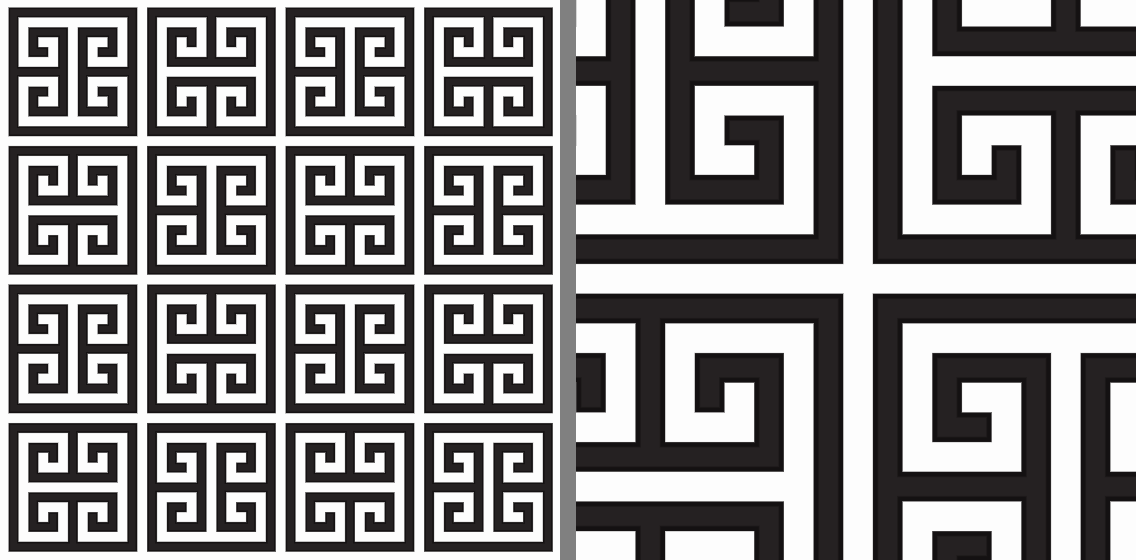
Left, the full canvas; right, a detail of the centre.
Reproduce this pattern procedurally as a Shadertoy shader.

```glsl
const float UNITS_PER_CANVAS = 56.6; // one unit is one line width
const float TILE_PITCH = 14.0;
const float FRAME_RADIUS = 6.0;
const float HALF_LINE = 0.5;

const vec3 PAPER = vec3(0.992);
const vec3 INK = vec3(0.146, 0.130, 0.133);
const vec3 INK_RIM = vec3(0.080, 0.068, 0.070);

float chebyshevLength(vec2 p) {
    p = abs(p);
    return max(p.x, p.y);
}

// Square-capped bar along an axis-aligned segment
float barDistance(vec2 p, vec2 a, vec2 b, float halfWidth) {
    vec2 nearest = clamp(p, min(a, b), max(a, b));
    return chebyshevLength(p - nearest) - halfWidth;
}

// One quarter of the key, running from the frame into its hook
float keyDistance(vec2 p, float halfWidth) {
    vec2 path[6] = vec2[6](vec2(6, 0), vec2(1, 0), vec2(1, 4),
                           vec2(4, 4), vec2(4, 2), vec2(3, 2));
    float d = 1e3;
    for (int i = 0; i < 5; i++) {
        d = min(d, barDistance(p, path[i], path[i + 1], halfWidth));
    }
    return d;
}

// Square frame holding four mirrored keys
float tileDistance(vec2 p, float halfWidth) {
    float frame = abs(chebyshevLength(p) - FRAME_RADIUS) - halfWidth;
    return min(frame, keyDistance(abs(p), halfWidth));
}

// Slightly darker ink along the line edges
vec3 inkColor(float d) {
    return mix(INK_RIM, INK, smoothstep(0.13, 0.21, -d));
}

void mainImage(out vec4 fragColor, in vec2 fragCoord) {
    float pixel = UNITS_PER_CANVAS / iResolution.y;
    vec2 p = (fragCoord - 0.5 * iResolution.xy) * pixel - vec2(0.07, 0.04);

    // Checkerboard of upright and turned tiles
    vec2 cell = floor(p / TILE_PITCH);
    vec2 local = p - (cell + 0.5) * TILE_PITCH;
    bool turned = mod(cell.x + cell.y, 2.0) < 0.5;
    local = turned ? local.yx : local;

    float d = tileDistance(local, HALF_LINE);
    float coverage = clamp(0.5 - d / (1.2 * pixel), 0.0, 1.0);
    fragColor = vec4(mix(PAPER, inkColor(d), coverage), 1.0);
}
```
